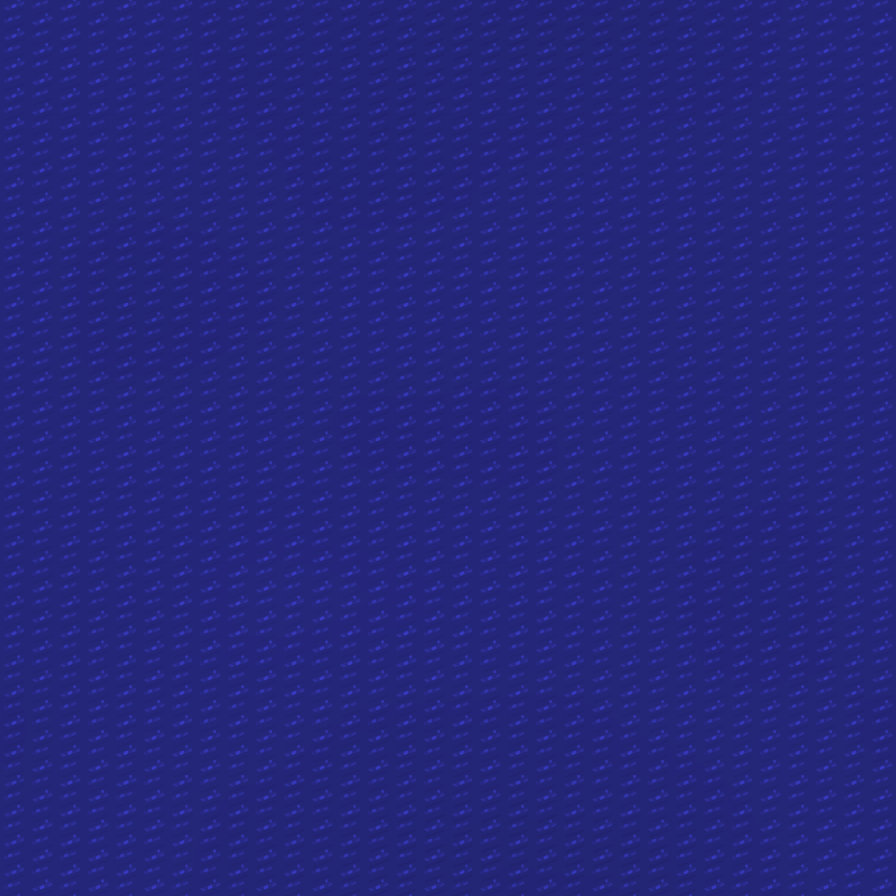
Write a Shadertoy shader that draws this texture.

```glsl
// Fine blue woven cloth: a half-drop lattice of small cells, each holding a
// climbing trio of bright specks on short slanted threads, dim flecks and a
// thin furrow. Whole repeat counts and wrapping noise keep it seamless.

const float COLUMNS = 32.0;  // cells across
const float ROWS = 30.0;     // cells down
const float DROP = 16.0;     // cells climbed over one canvas width

const vec3 FURROW = vec3(0.131, 0.137, 0.445);
const vec3 CLOTH = vec3(0.139, 0.146, 0.467);
const vec3 THREAD = vec3(0.160, 0.163, 0.537);
const vec3 SHEEN = vec3(0.180, 0.190, 0.605);
const vec3 GLINT = vec3(0.212, 0.222, 0.735);

float hash(vec2 p) {
    return fract(sin(dot(p, vec2(127.1, 311.7))) * 43758.5453);
}

// Value noise that repeats after "period" cells
float wrappedNoise(vec2 uv, vec2 period, float seed) {
    vec2 p = uv * period;
    vec2 i = floor(p);
    vec2 f = fract(p);
    f = f * f * (3.0 - 2.0 * f);
    vec2 a = mod(i, period) + seed;
    vec2 b = mod(i + 1.0, period) + seed;
    return mix(mix(hash(a), hash(vec2(b.x, a.y)), f.x),
               mix(hash(vec2(a.x, b.y)), hash(b), f.x), f.y);
}

// Rounded stroke of half-length "reach"; all lengths in thousandths of the canvas
float stroke(vec2 p, vec2 centre, float reach, float tilt, float radius, float pixel) {
    vec2 along = vec2(cos(tilt), sin(tilt));
    vec2 q = p - centre;
    float t = clamp(dot(q, along), -reach, reach);
    float d = length(q - along * t);
    return 1.0 - smoothstep(radius - 0.5 * pixel, radius + 0.5 * pixel, d);
}

void mainImage(out vec4 fragColor, in vec2 fragCoord) {
    vec2 uv = fragCoord / iResolution.xy;
    float pixel = 1000.0 / iResolution.y;

    // Half-drop lattice: each column sits half a cell above the one before
    vec2 lattice = vec2(COLUMNS * uv.x, ROWS * uv.y - DROP * uv.x);
    vec2 cell = floor(lattice);
    vec2 local = fract(lattice) - 0.5;
    cell.y = mod(cell.y, ROWS);
    float vary = hash(cell);

    // Offset from the cell centre, undoing the shear
    vec2 p = 1000.0 * vec2(local.x / COLUMNS,
                           (local.y + local.x * DROP / COLUMNS) / ROWS);

    // Broad shading and fibre grain
    float broad = mix(wrappedNoise(uv, vec2(3.0), 5.0),
                      wrappedNoise(uv, vec2(7.0, 6.0), 19.0), 0.35);
    float grain = wrappedNoise(uv, vec2(180.0, 256.0), 41.0);

    // Thin furrows and slanted threads on flat cloth
    float furrow = max(stroke(p, vec2(1.0, -5.5), 10.0, 0.35, 1.5, pixel),
                       stroke(p, vec2(1.0, 11.5), 10.0, 0.35, 1.5, pixel));
    float thread = max(stroke(p, vec2(1.0, 2.0), 9.0, 0.35, 2.4, pixel),
                       stroke(p, vec2(-2.0, -13.0), 8.0, 0.35, 2.0, pixel));
    vec3 color = mix(CLOTH, FURROW, 0.8 * furrow);
    color = mix(color, THREAD, thread * (0.5 + 0.5 * grain));

    // Dim flecks at the ends of the threads
    float fleck = stroke(p, vec2(9.0, 4.0), 1.5, 0.5, 1.2, pixel);
    fleck = max(fleck, stroke(p, vec2(-8.0, -1.0), 1.5, -0.3, 1.2, pixel));
    fleck = max(fleck, stroke(p, vec2(4.0, -11.0), 1.5, 0.5, 1.2, pixel));
    color = mix(color, SHEEN, fleck * (0.6 + 0.3 * vary));

    // Bright specks climbing steeply through the cell
    float bright = stroke(p, vec2(0.0, 1.5), 1.2, 0.5, 1.7, pixel);
    float upper = stroke(p, vec2(5.2, 8.5), 0.0, 0.0, 1.8, pixel);
    float lower = stroke(p, vec2(-4.3, -13.0), 0.8, 0.5, 1.7, pixel);
    color = mix(color, GLINT, bright * (0.8 + 0.2 * vary));
    color = mix(color, GLINT, max(upper, lower) * (0.75 - 0.2 * vary));

    color *= 0.964 + 0.08 * broad;
    fragColor = vec4(color, 1.0);
}
```
